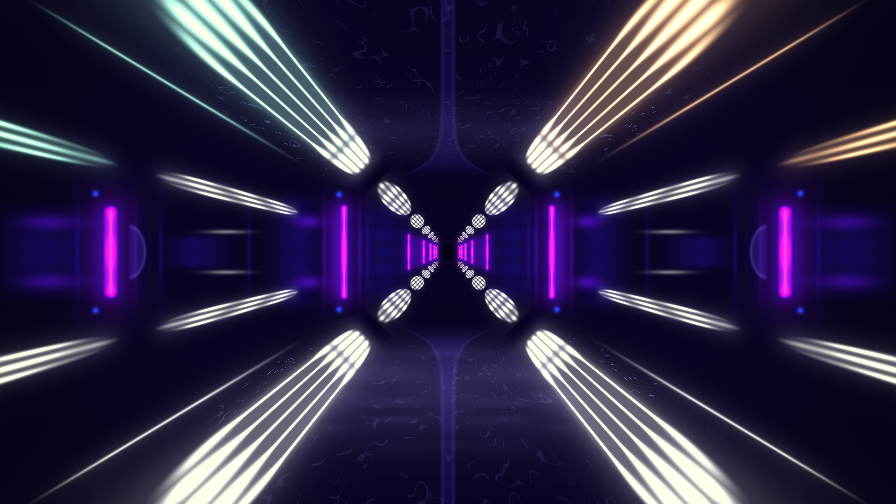
Give the GLSL for this background, as a WebGL 1 fragment shader.

```glsl
precision highp float;
uniform vec2 u_resolution;

#define BASE vec3(0.034, 0.014, 0.135)
#define WALL_BLUE vec3(0.06, 0.025, 0.29)
#define FLOOR_GREY vec3(0.20, 0.19, 0.27)
#define VIOLET vec3(0.32, 0.03, 0.62)
#define MAGENTA vec3(0.80, 0.03, 0.84)
#define CREAM vec3(0.97, 0.98, 0.84)
#define MINT vec3(0.62, 0.92, 0.74)
#define AMBER vec3(0.96, 0.76, 0.46)
#define LAMP_PERIOD 6.6
#define SIDE_PERIOD 1.85
#define INNER_PILLARS 6

float hash(vec2 p) {
  vec3 q = fract(p.xyx * 0.1031);
  q += dot(q, q.yzx + 33.33);
  return fract((q.x + q.y) * q.z);
}

float noise(vec2 p) {
  vec2 i = floor(p), f = fract(p);
  f = f * f * (3.0 - 2.0 * f);
  return mix(mix(hash(i), hash(i + vec2(1, 0)), f.x),
             mix(hash(i + vec2(0, 1)), hash(i + vec2(1, 1)), f.x), f.y);
}

float below(float d, float edge) { return 1.0 - smoothstep(-edge, edge, d); }
float bell(float x, float width) { x /= width; return exp(-x * x); }

// Soft upright sheet of light centred on the horizon
float sheet(vec2 a, float x, float width, float height) {
  return bell(a.x - x, width) * below(a.y - height, height * 0.35);
}

// Rounded mask of a lamp in its own -1..1 space
float roundness(vec2 p) { p *= p; return sqrt(sqrt(dot(p, p))); }

// Diagonal lamps, evenly spaced in inverse distance
float diagonalLamps(vec2 a) {
  float depth = 2.0 / (a.x + a.y);
  float index = floor((depth - 0.6) / LAMP_PERIOD);
  float nearest = below(index - 0.5, 0.1);
  float t = (depth - index * LAMP_PERIOD - mix(3.6, 3.9, nearest)) / mix(2.9, 2.15, nearest);
  float s = log(a.y / a.x) / mix(0.32, 0.28, nearest);
  float r = mix(length(vec2(s, t)), roundness(vec2(s, t)), nearest);
  float strip = fract(s * 2.5 + 0.5) - 0.5;
  float lobes = smoothstep(0.28, 0.66, abs(t + 0.22));
  float width = mix(0.38, mix(0.09, 0.42, lobes), nearest);
  float bars = mix(0.7 + 0.3 * cos(t * 13.0), 1.0 - 0.6 * bell(t - 0.42, 0.07), nearest);
  float light = (bell(strip, width) * bars * 1.1 + 0.1) * below(r - 0.95, 0.08);
  float halo = mix(0.10, 0.27, nearest) * exp(-2.6 * max(r - 0.9, 0.0));
  halo *= 1.0 - smoothstep(0.95, 1.35, abs(t));
  return (light + halo) * (1.0 - smoothstep(35.0, 60.0, depth));
}

// Flat lamps along the side walls
float sideLamps(vec2 a) {
  float depth = 1.0 / a.x;
  float index = floor((depth + 0.225) / SIDE_PERIOD);
  float t = (depth - 0.7 - index * SIDE_PERIOD) / 0.82;
  float s = (a.y / a.x - 0.264) / 0.037;
  float r = length(vec2(s, t * t));
  float strip = fract(s * 1.5 + 0.5) - 0.5;
  float patches = 0.7 + 0.3 * cos(t * 11.0 + s * 1.5);
  float light = (bell(strip, 0.29) * patches + 0.12) * below(r - 0.9, 0.16);
  float halo = 0.14 * exp(-1.8 * max(r - 0.9, 0.0)) * (1.0 - smoothstep(0.9, 1.12, abs(t)));
  return (light + halo) * below(index - 1.5, 0.1);
}

// Upright neon tube with a violet halo
vec3 pillar(vec2 a, float x, float halfHeight, float width) {
  float d = length(max(abs(a - vec2(x, 0)) - vec2(0, halfHeight), 0.0));
  float core = below(d - width, width * 0.4 + 0.0008);
  float flicker = 0.75 + 0.25 * cos(a.y / halfHeight * 5.0);
  return MAGENTA * core * flicker + VIOLET * 0.7 * exp(-d / (width * 2.8))
       + vec3(0.25, 0.2, 0.2) * bell(d, width * 0.35);
}

// Upright wall edge that fades at its ends
float post(vec2 a, float x) { return bell(a.x - x, 0.004) * bell(a.y, 0.09); }

void main() {
  vec2 p = (gl_FragCoord.xy - 0.5 * u_resolution) / u_resolution.y;
  vec2 a = max(abs(p), 0.001);
  float slope = a.y / a.x, lower = 1.0 - smoothstep(-0.05, 0.05, p.y);

  // Dark hall with grey floor and a fainter ceiling band
  vec3 color = BASE * (1.0 - 0.35 * smoothstep(0.5, 1.0, length(a)));
  float streaks = 0.75 + 0.5 * noise(vec2(a.x * 9.0, a.y * 60.0));
  float deck = smoothstep(0.9, 1.6, slope) * smoothstep(0.13, 0.22, a.y);
  color += FLOOR_GREY * deck * streaks
         * mix(0.35 * bell(a.y - 0.24, 0.06), 0.7 * bell(a.y - 0.25, 0.13), lower);

  // Sparse scuffs and broken reflections in perspective
  vec2 ground = vec2(p.x / a.y, 1.0 / a.y);
  float grain = noise(ground * vec2(26.0, 9.0) + lower * 31.0);
  float gaps = smoothstep(0.6, 0.8, noise(ground * vec2(15.0, 8.0) + 57.0));
  float scuff = (1.0 - smoothstep(0.0, 0.09, abs(grain - 0.55))) * gaps;
  float shards = bell(slope - 0.69, 0.07) * bell(a.x - 0.36, 0.11);
  color += vec3(0.26, 0.27, 0.40) * scuff * (0.25 * deck + 1.2 * shards);

  // Central seam flaring toward the vanishing point
  float flare = 0.011 + 0.09 * exp(-(a.y - 0.15) / 0.025);
  float seamFade = smoothstep(0.145, 0.18, a.y);
  color += vec3(0.05, 0.045, 0.11) * seamFade * bell(a.x - flare, 0.004);
  color += vec3(0.03, 0.02, 0.10) * seamFade * below(a.x - flare, 0.006);

  // Blue panels and violet sheets on the walls
  color += WALL_BLUE * 0.65 * streaks * (sheet(a, 0.13, 0.05, 0.09) + sheet(a, 0.30, 0.04, 0.10)
         + sheet(a, 0.50, 0.05, 0.03) + sheet(a, 0.80, 0.08, 0.08));
  color += VIOLET * 0.5 * (sheet(a, 0.22, 0.022, 0.09) + 0.6 * sheet(a, 0.675, 0.035, 0.09)
         + 0.9 * sheet(a, 0.065, 0.022, 0.03));
  color += WALL_BLUE * 0.6 * (post(a, 0.395) + post(a, 0.57) + post(a, 0.735) + post(a, 0.62));
  color += VIOLET * 0.4 * (post(a, 0.245) + post(a, 0.175) + 0.6 * post(a, 0.16));

  // Round port and purple side reflections
  float port = length((a - vec2(0.635, 0)) / vec2(0.034, 0.052)) - 1.0;
  color += (vec3(0.06, 0.05, 0.16) * below(port, 0.06) + vec3(0.12, 0.11, 0.22) * bell(port, 0.08))
         * below(a.x - 0.632, 0.004);
  color += VIOLET * 0.6 * bell(a.y - 0.06, 0.013) * (bell(a.x - 0.275, 0.025) + 0.6 * bell(a.x - 0.79, 0.06));

  // Neon pillars with blue end lights
  color += pillar(a, 0.669, 0.078, 0.0115);
  for (int i = 0; i < INNER_PILLARS; i++) {
    float x = 0.206 / (1.0 + 1.65 * float(i));
    color += pillar(a, x, x * 0.42, max(0.0058 * x / 0.206, 0.0024));
  }
  color += vec3(0.1, 0.25, 0.9) * (bell(length(a - vec2(0.699, 0.116)), 0.006)
         + bell(length(a - vec2(0.216, 0.114)), 0.006));
  color *= 1.0 - 0.7 * bell(length(a), 0.02);

  // Lamps and the long thin rails, tinted toward the upper corners
  vec3 tint = mix(MINT, AMBER, smoothstep(-0.1, 0.1, p.x));
  float reach = mix(smoothstep(0.56, 0.68, length(a)), smoothstep(0.2, 0.45, length(a)),
                    smoothstep(0.4, 0.5, slope));
  tint = mix(CREAM, tint, (1.0 - lower) * reach);
  float railGap = (a.y - 0.602 * a.x) * 0.857;
  float railFade = smoothstep(0.27, 0.5, a.x) * (1.0 - smoothstep(0.65, 0.86, a.x));
  float rail = railFade * (0.7 * bell(railGap, 0.0028) + 0.16 * exp(-abs(railGap) / 0.014));
  float strips = 0.45 * bell(a.y - 0.04, 0.004) * bell(a.x - 0.44, 0.04);
  float light = diagonalLamps(a) + sideLamps(a) + rail + strips;
  color += tint * light + 0.2 * max(light - 0.6, 0.0);

  gl_FragColor = vec4(min(color, vec3(1.0, 1.0, 0.92)), 1.0);
}
```
